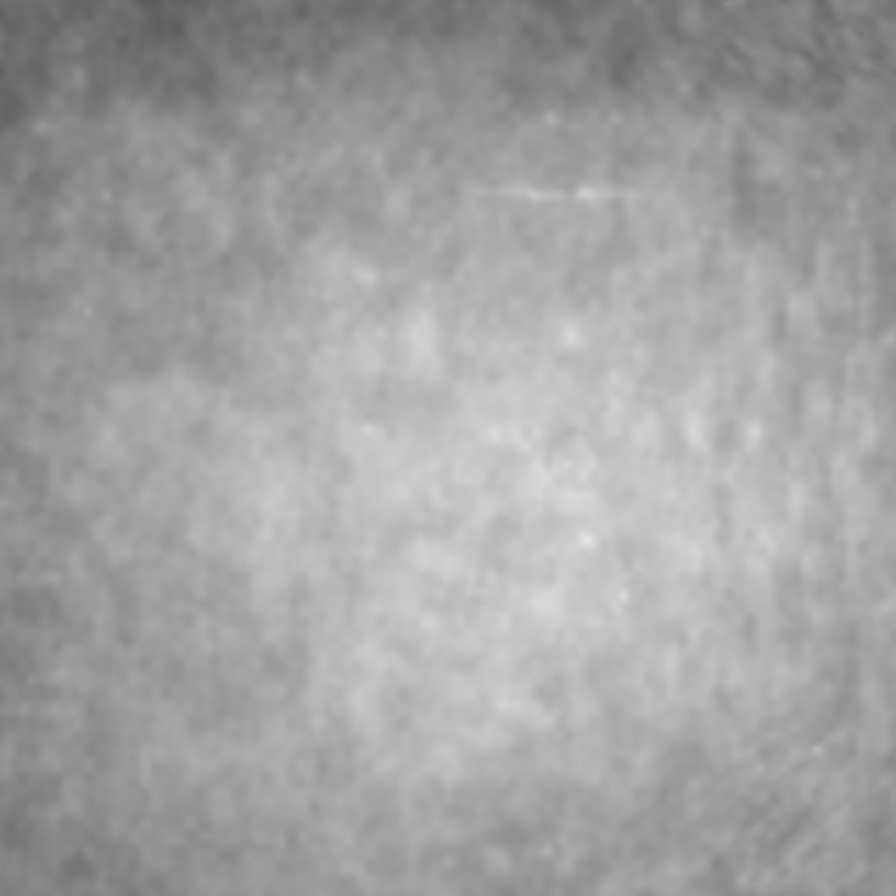
This texture is drawn by a three.js fragment shader. Its source:

```glsl
varying vec2 vUv;

#define GLOW_CENTRE vec2(0.56, 0.44)
#define GLOW_LEVEL 0.785
#define GLOW_DROP 0.37
#define BLOTCH_AMOUNT 0.065
#define MOTTLE_AMOUNT 0.085
#define GRAIN_AMOUNT 0.060
#define RIPPLE_AMOUNT 0.085
#define SPECK_CELLS 13.0
#define SPECK_SHARE 0.24
#define SPECK_AMOUNT 0.085

float hash(vec2 p) {
  return fract(sin(dot(p, vec2(127.1, 311.7))) * 43758.5453);
}

// Smooth value noise centred on zero
float noise(vec2 p) {
  vec2 cell = floor(p);
  vec2 f = fract(p);
  f = f * f * f * (f * (f * 6.0 - 15.0) + 10.0);
  float low = mix(hash(cell), hash(cell + vec2(1.0, 0.0)), f.x);
  float high = mix(hash(cell + vec2(0.0, 1.0)), hash(cell + vec2(1.0, 1.0)), f.x);
  return mix(low, high, f.y) - 0.5;
}

vec2 rotate(vec2 p, float angle) {
  float c = cos(angle);
  float s = sin(angle);
  return vec2(c * p.x - s * p.y, s * p.x + c * p.y);
}

// Off-centre light that falls off at a different rate on each side
float glow(vec2 uv) {
  vec2 d = uv - GLOW_CENTRE;
  vec2 rate = mix(vec2(3.3, 3.4), vec2(2.2, 4.1), step(0.0, d));
  float shade = GLOW_LEVEL - GLOW_DROP * (1.0 - exp(-dot(rate, d * d)));
  float bandEdge = 0.885 + 0.02 * noise(vec2(uv.x * 6.0, 3.0));
  return shade - 0.03 * smoothstep(-0.03, 0.03, uv.y - bandEdge);
}

// Soft cloth-like mottling at three scales
float mottle(vec2 uv) {
  float blotch = noise(uv * 13.0 + 5.0);
  float medium = 0.6 * noise(rotate(uv, 0.5) * 30.0 + 17.0)
               + 0.6 * noise(uv * vec2(36.0, 27.0) + 41.0);
  float grain = 0.6 * noise(rotate(uv, -0.6) * 72.0 + 90.0)
              + 0.6 * noise(uv * vec2(80.0, 62.0) + 23.0);
  return BLOTCH_AMOUNT * blotch + MOTTLE_AMOUNT * medium + GRAIN_AMOUNT * grain;
}

// Upright streaks on the right, turning slanted in the corners
float ripples(vec2 uv) {
  float right = smoothstep(0.55, 0.95, uv.x);
  float upper = smoothstep(0.7, 0.95, uv.y);
  float lower = 1.0 - smoothstep(0.08, 0.32, uv.y);
  float upright = noise(uv * vec2(62.0, 17.0) + 7.0);
  float falling = noise(rotate(uv, 0.7) * vec2(36.0, 84.0) + 31.0);
  float rising = noise(rotate(uv, -0.7) * vec2(36.0, 84.0) + 63.0);
  float streak = mix(mix(upright, falling, 0.8 * upper), rising, 0.8 * lower);
  float faint = 0.3 * noise(uv * vec2(48.0, 9.0) + 77.0);
  return RIPPLE_AMOUNT * (streak * (0.1 + 0.9 * right) + faint);
}

// Sparse blurred bright specks
float specks(vec2 uv) {
  vec2 p = uv * SPECK_CELLS;
  float sum = 0.0;
  for (int y = -1; y <= 1; y++) {
    for (int x = -1; x <= 1; x++) {
      vec2 cell = floor(p) + vec2(float(x), float(y));
      vec2 spot = cell + vec2(hash(cell + 3.1), hash(cell + 8.7));
      float radius = mix(0.07, 0.14, hash(cell + 5.3));
      vec2 d = (p - spot) * vec2(1.0, mix(0.6, 1.1, hash(cell + 2.9))) / radius;
      float strength = step(hash(cell + 12.4), SPECK_SHARE) * mix(0.3, 1.0, hash(cell + 19.6));
      sum += strength * exp(-dot(d, d));
    }
  }
  return SPECK_AMOUNT * sum;
}

// Broken pale line near the top and a faint ring near the middle
float marks(vec2 uv) {
  float lineY = (uv.y - 0.785 - 0.006 * noise(uv * 18.0)) / 0.007;
  float span = smoothstep(0.52, 0.56, uv.x) * (1.0 - smoothstep(0.69, 0.75, uv.x));
  float dash = 0.5 + 0.9 * noise(vec2(uv.x * 55.0, 4.0));
  float ring = (length((uv - vec2(0.64, 0.487)) * vec2(1.0, 0.85)) - 0.028) / 0.006;
  return 0.11 * span * dash * exp(-lineY * lineY) - 0.022 * exp(-ring * ring);
}

void main() {
  float grey = glow(vUv) + mottle(vUv) + ripples(vUv) + specks(vUv) + marks(vUv);
  gl_FragColor = vec4(vec3(clamp(grey, 0.0, 1.0)), 1.0);
}
```
